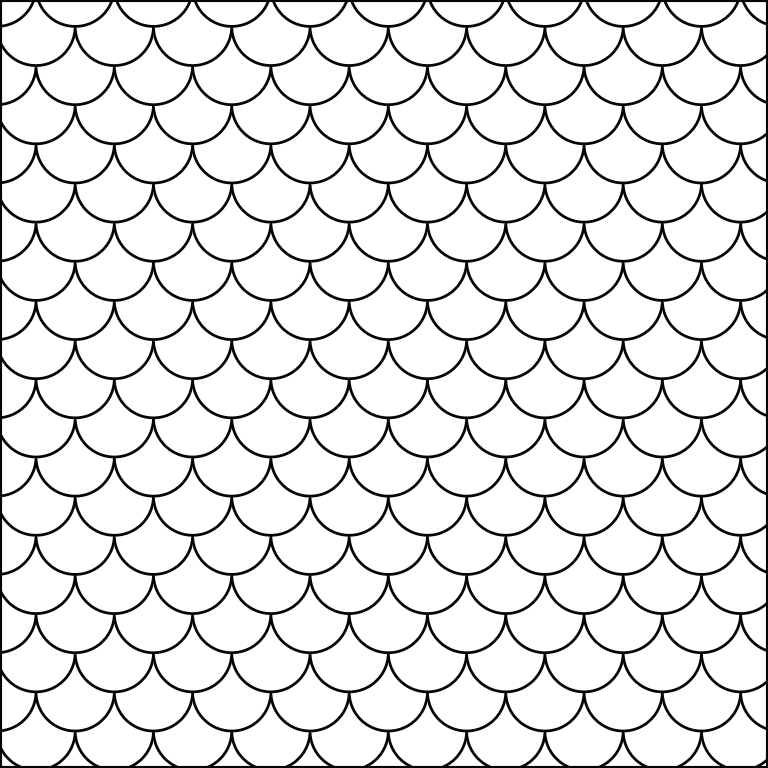
Reproduce this pattern procedurally as a WebGL 1 fragment shader.

```glsl
precision highp float;
// Fish-scale pattern: staggered rows of thin black half circles on white, in a thin frame.

uniform vec2 u_resolution;

#define RADIUS 0.05097            // scale radius, also the row spacing
#define ORIGIN vec2(0.0469, -0.0028) // lowest point of a scale in row zero
#define LINE_WIDTH 0.0036
#define FRAME_WIDTH 0.0027
#define INK vec3(0.02)
#define PAPER vec3(1.0)

// Distance to the lower half circle of unit radius centred at the origin.
float lowerArcDistance(vec2 p) {
    p.x = abs(p.x);
    return p.y < 0.0 ? abs(length(p) - 1.0) : length(p - vec2(1.0, 0.0));
}

// Distance to the scale outlines, in units of the radius.
float scaleDistance(vec2 p) {
    float firstRow = floor(p.y);
    float nearest = 10.0;
    // The row above is included because its stroke reaches below its own strip.
    for (int i = 0; i < 2; i++) {
        float row = firstRow + float(i);
        float stagger = mod(row, 2.0);
        float x = mod(p.x - stagger + 1.0, 2.0) - 1.0;
        nearest = min(nearest, lowerArcDistance(vec2(x, p.y - row - 1.0)));
    }
    return nearest;
}

// Antialiased coverage of a shape from its signed distance.
float coverage(float signedDistance, float pixel) {
    return clamp(0.5 - signedDistance / pixel, 0.0, 1.0);
}

void main() {
    vec2 uv = gl_FragCoord.xy / u_resolution;
    float pixel = 1.0 / min(u_resolution.x, u_resolution.y);

    // Scale outlines
    float outline = scaleDistance((uv - ORIGIN) / RADIUS) * RADIUS;
    float ink = coverage(outline - 0.5 * LINE_WIDTH, pixel);

    // Frame along the canvas edge
    vec2 edge = min(uv, 1.0 - uv);
    ink = max(ink, coverage(min(edge.x, edge.y) - FRAME_WIDTH, pixel));

    gl_FragColor = vec4(mix(PAPER, INK, ink), 1.0);
}
```
